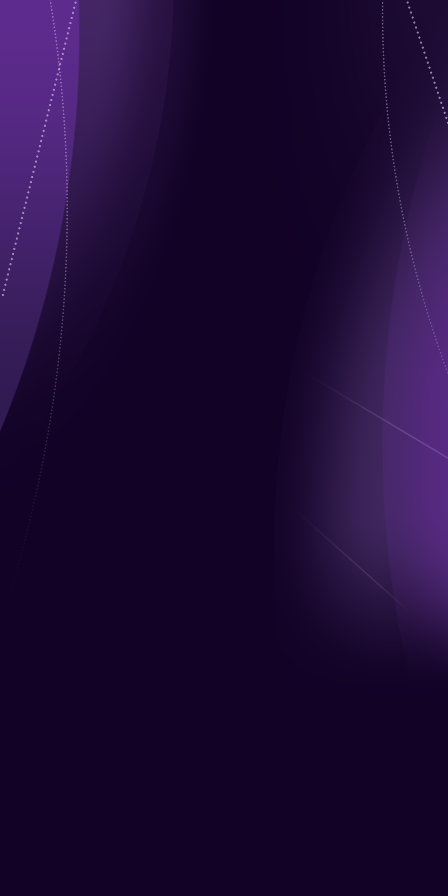
Give the GLSL for this background, as a WebGL 2 fragment shader.

```glsl
#version 300 es
precision highp float;
// Dark violet backdrop with large overlapping discs glowing in from both sides.
// Each disc is a signed distance field with its own fades; dotted arcs and
// straight strands cross them. Units: canvas widths, y measured from the top.

uniform vec2 u_resolution;
out vec4 fragColor;

const vec3 NIGHT = vec3(0.072, 0.008, 0.150);
const vec3 MAUVE = vec3(0.275, 0.155, 0.410);
const vec3 VIOLET = vec3(0.365, 0.170, 0.555);
const vec3 DUSK = vec3(0.190, 0.105, 0.320);
const vec3 ORCHID = vec3(0.340, 0.160, 0.510);
const vec3 SLATE = vec3(0.250, 0.155, 0.370);
const vec3 STRAND = vec3(0.860, 0.780, 0.930);

// Discs and arcs: centre x, centre y, radius
const vec3 LEFT_OUTER = vec3(-1.435, -0.052, 1.823);
const vec3 LEFT_INNER = vec3(-2.125, 0.078, 2.302);
const vec3 RIGHT_OUTER = vec3(2.695, 1.224, 2.083);
const vec3 RIGHT_INNER = vec3(3.161, 0.990, 2.307);
const vec3 LEFT_ARC = vec3(-2.767, 0.469, 2.917);
const vec3 RIGHT_ARC = vec3(3.161, 0.026, 2.307);

const float BOLD_DOT = 0.0024;
const float FINE_DOT = 0.0018;
const float BOLD_STEP = 0.0118;
const float FINE_STEP = 0.0078;

// Positive inside the disc
float depthIn(vec2 p, vec3 disc) {
    return disc.z - length(p - disc.xy);
}

float fadeOut(float start, float end, float v) {
    return 1.0 - smoothstep(start, end, v);
}

float edgeMask(float depth, float px) {
    return smoothstep(-px, px, depth);
}

// Round dots repeated along a path, given path coordinates
float dots(float along, float across, float spacing, float radius, float px) {
    float cell = (fract(along / spacing) - 0.5) * spacing;
    return fadeOut(radius - 0.5 * px, radius + 0.5 * px, length(vec2(cell, across)));
}

float dottedArc(vec2 p, vec3 arc, float px) {
    vec2 v = p - arc.xy;
    float angle = atan(v.y, abs(v.x));
    return dots(angle * arc.z, depthIn(p, arc), FINE_STEP, FINE_DOT, px);
}

// Coordinates of p relative to a segment: distance along, distance across
vec2 strandCoords(vec2 p, vec2 a, vec2 b) {
    vec2 dir = normalize(b - a);
    vec2 v = p - a;
    return vec2(dot(v, dir), v.x * dir.y - v.y * dir.x);
}

float dottedStrand(vec2 p, vec2 a, vec2 b, float px) {
    vec2 s = strandCoords(p, a, b);
    return dots(s.x, s.y, BOLD_STEP, BOLD_DOT, px) * step(s.x, length(b - a));
}

// Hairline that fades in and out along its length
float faintStrand(vec2 p, vec2 a, vec2 b, float px) {
    vec2 s = strandCoords(p, a, b);
    float t = s.x / length(b - a);
    float ends = smoothstep(0.0, 0.6, t) * fadeOut(0.65, 1.0, t);
    return fadeOut(0.0, 0.001 + px, abs(s.y)) * ends;
}

vec3 leftGlow(vec3 col, vec2 p, float px) {
    float depth = depthIn(p, LEFT_OUTER);
    float inside = mix(0.45, 1.0, smoothstep(0.0, 0.17, depth));
    float halo = 0.26 * smoothstep(-0.10, 0.0, depth);
    float glow = mix(halo, inside, edgeMask(depth, px));
    col = mix(col, MAUVE, glow * fadeOut(-0.15, 1.18, p.y));
    vec3 core = mix(VIOLET, DUSK, smoothstep(0.0, 0.98, p.y));
    return mix(col, core, edgeMask(depthIn(p, LEFT_INNER), px));
}

vec3 rightGlow(vec3 col, vec2 p, float px) {
    float haze = smoothstep(0.58, 1.0, p.x) * fadeOut(0.0, 0.75, p.y);
    col = mix(col, SLATE, 0.24 * haze);
    float outer = depthIn(p, RIGHT_OUTER);
    float body = mix(0.07, 1.0, smoothstep(-0.01, 0.25, outer)) * edgeMask(outer, px);
    float base = fadeOut(1.12, 1.56, p.y);
    col = mix(col, SLATE, body * smoothstep(-0.45, 0.90, p.y) * base);
    float inner = depthIn(p, RIGHT_INNER);
    float core = edgeMask(inner, px) * mix(0.35, 1.0, smoothstep(0.0, 0.14, inner));
    return mix(col, ORCHID, core * smoothstep(0.10, 0.95, p.y) * base);
}

void main() {
    vec2 p = vec2(gl_FragCoord.x, u_resolution.y - gl_FragCoord.y) / u_resolution.x;
    float px = 1.0 / u_resolution.x;

    vec3 col = leftGlow(NIGHT, p, px);
    col = rightGlow(col, p, px);

    // Bright dotted strands near the upper corners
    float bold = dottedStrand(p, vec2(0.170, 0.0), vec2(0.005, 0.664), px)
               + dottedStrand(p, vec2(0.908, 0.0), vec2(1.002, 0.280), px);
    col = mix(col, STRAND, 0.62 * min(bold, 1.0));

    // Fine dotted arcs, dimming downwards
    float fine = dottedArc(p, LEFT_ARC, px) * step(p.x, 0.5) * fadeOut(0.35, 1.42, p.y)
               + dottedArc(p, RIGHT_ARC, px) * step(0.5, p.x) * fadeOut(0.1, 1.5, p.y);
    col = mix(col, STRAND, 0.45 * min(fine, 1.0));

    // Barely visible diagonals on the right
    float faint = faintStrand(p, vec2(0.665, 0.823), vec2(1.12, 1.094), px)
                + 0.6 * faintStrand(p, vec2(0.638, 1.120), vec2(0.930, 1.380), px);
    fragColor = vec4(mix(col, STRAND, 0.20 * faint), 1.0);
}
```
